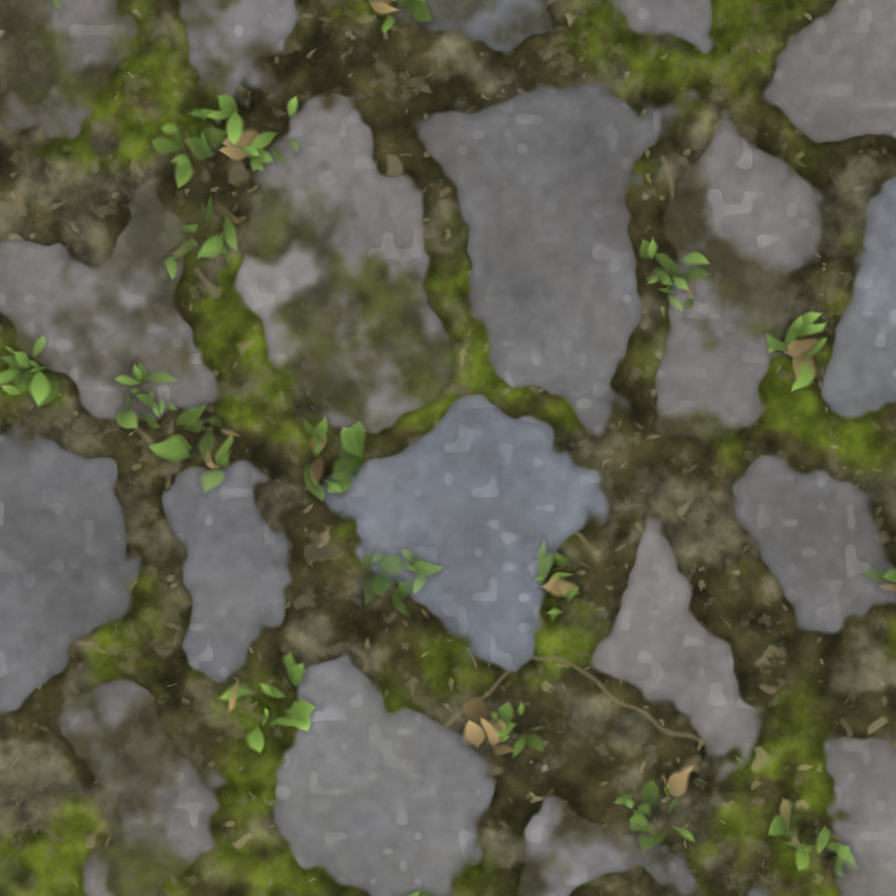
A WebGL 1 fragment shader for this texture:

```glsl
precision highp float;
uniform vec2 u_resolution;

#define STONES 4.2        // stone cells across the canvas
#define STONE_WARP 0.6    // raggedness of stone outlines
#define PLANTS 7.5        // plant cells across the canvas
#define PLANT_CHANCE 0.55
#define LEAF_LENGTH 0.04
#define LITTER 24.0       // litter cells across the canvas
#define SOFTNESS 0.004    // edge blur
#define SOIL vec3(0.25, 0.235, 0.15)
#define MUD vec3(0.39, 0.375, 0.3)
#define MOSS vec3(0.33, 0.375, 0.13)
#define STRAW vec3(0.58, 0.54, 0.42)
#define LEAF vec3(0.46, 0.59, 0.28)

float hash(vec2 p) {
  vec3 q = fract(p.xyx * 0.1031);
  q += dot(q, q.yzx + 33.33);
  return fract((q.x + q.y) * q.z);
}

vec2 hash2(vec2 p) { return vec2(hash(p + 17.3), hash(p + 71.9)); }

float noise(vec2 p) {
  vec2 i = floor(p), f = fract(p);
  f = f * f * (3.0 - 2.0 * f);
  return mix(mix(hash(i), hash(i + vec2(1, 0)), f.x),
             mix(hash(i + vec2(0, 1)), hash(i + 1.0), f.x), f.y);
}

float fbm(vec2 p) {
  float sum = 0.0, amp = 0.533;
  for (int i = 0; i < 4; i++) {
    sum += amp * noise(p);
    p = mat2(1.6, 1.2, -1.2, 1.6) * p + 13.7;
    amp *= 0.5;
  }
  return sum;
}

mat2 turn(float a) { return mat2(cos(a), -sin(a), sin(a), cos(a)); }

float smin(float a, float b, float k) {
  float h = max(k - abs(a - b), 0.0) / k;
  return min(a, b) - h * h * k * 0.25;
}

vec2 stoneCenter(vec2 cell) { return cell + 0.04 + 0.92 * hash2(cell + 5.0); }

// Shrunken, rounded Voronoi cells: x = depth inside the stone, yz = cell id
vec3 stoneField(vec2 uv) {
  vec2 p = uv * STONES * vec2(1.0, 0.82) + 20.0;
  p += STONE_WARP * (vec2(fbm(uv * 9.0), fbm(uv * 9.0 + 31.0)) - 0.5);
  vec2 base = floor(p), id = base, nearest = vec2(9.0);
  for (int j = -1; j <= 1; j++)
    for (int i = -1; i <= 1; i++) {
      vec2 cell = base + vec2(i, j), r = stoneCenter(cell) - p;
      if (dot(r, r) < dot(nearest, nearest)) { nearest = r; id = cell; }
    }
  float edge = 1.0;
  for (int j = -2; j <= 2; j++)
    for (int i = -2; i <= 2; i++) {
      vec2 r = stoneCenter(base + vec2(i, j)) - p, across = r - nearest;
      if (dot(across, across) > 0.0001)
        edge = smin(edge, dot(0.5 * (r + nearest), normalize(across)), 0.1);
    }
  float inset = mix(0.07, 0.25, hash(id + 3.0));
  return vec3((edge - inset) / STONES, id);
}

vec3 groundColor(vec2 uv, float depth) {
  float grit = fbm(uv * 42.0);
  vec3 col = mix(SOIL, MUD, 0.85 * smoothstep(0.47, 0.68, fbm(uv * 20.0 + 40.0)));
  float moss = smoothstep(0.46, 0.62, fbm(uv * 7.0 + 8.0));
  col = mix(col, MOSS, moss * smoothstep(0.2, 0.65, fbm(uv * 26.0 + 3.0)));
  col *= 0.45 + 1.12 * grit;
  col = mix(col, MUD * 1.15, 0.5 * smoothstep(0.6, 0.78, fbm(uv * 55.0 + 21.0)));
  return col * mix(0.8, 1.0, smoothstep(0.0, 0.02, -depth));
}

vec3 stoneColor(vec2 uv, vec2 id, float depth) {
  vec3 col = mix(vec3(0.42, 0.435, 0.465), vec3(0.475, 0.455, 0.44), hash(id + 9.0));
  col *= 0.94 + 0.16 * hash(id + 27.0);
  col *= 0.76 + 0.3 * fbm(uv * 12.0) + 0.2 * fbm(uv * 70.0);
  col += 0.1 * smoothstep(0.7, 0.85, noise(uv * 60.0 + 9.0)) * noise(uv * 14.0);
  return col * mix(0.88, 1.02, smoothstep(0.0, 0.015, depth));
}

// Ragged scraps, one per cell: x = cover, y = shade
vec2 litter(vec2 uv, float scale) {
  vec2 p = uv * scale + 0.5 * (vec2(noise(uv * 50.0), noise(uv * 50.0 + 7.0)) - 0.5);
  vec2 cell = floor(p);
  float size = mix(0.08, 0.3, hash(cell + 6.0));
  vec2 q = turn(6.283 * hash(cell + 2.0)) * (fract(p) - 0.35 - 0.3 * hash2(cell));
  float d = length(q * vec2(1.0, mix(1.1, 2.6, hash(cell + 4.0)))) - size;
  d += 0.3 * (noise(p * 5.0) - 0.5);
  float cover = 1.0 - smoothstep(-0.15, 0.1, d);
  return vec2(cover * step(hash(cell + 12.0), 0.33), hash(cell + 8.0));
}

// Tufts of small leaves rooted in the gaps between stones
vec3 addPlants(vec3 col, vec2 uv) {
  vec2 base = floor(uv * PLANTS);
  vec2 wobble = 0.014 * (vec2(noise(uv * 45.0), noise(uv * 45.0 + 19.0)) - 0.5);
  for (int j = -1; j <= 1; j++)
    for (int i = -1; i <= 1; i++) {
      vec2 cell = base + vec2(i, j), root = (cell + 0.15 + 0.7 * hash2(cell + 44.0)) / PLANTS;
      if (hash(cell + 50.0) > PLANT_CHANCE || distance(uv, root) > 0.09) continue;
      if (stoneField(root).x > 0.005) continue;
      float fresh = hash(cell + 55.0);
      for (int k = 0; k < 14; k++) {
        vec2 key = cell * 7.0 + float(k) * 3.1 + 60.0;
        float len = LEAF_LENGTH * mix(0.35, 1.1, hash(key + 1.0));
        vec2 q = uv + wobble - root - 0.06 * (hash2(key + 2.0) - 0.5);
        q = turn(6.283 * hash(key)) * q;
        float t = clamp(q.x / len, 0.0, 1.0);
        float width = len * mix(0.6, 1.3, hash(key + 3.0)) * t * (1.0 - t);
        float d = max(abs(q.y) - width, abs(q.x - 0.5 * len) - 0.5 * len);
        float cover = 1.0 - smoothstep(-SOFTNESS, 0.5 * SOFTNESS, d);
        vec3 tint = mix(LEAF, vec3(0.6, 0.52, 0.36), step(0.86, hash(key + 4.0)));
        tint *= mix(0.65, 1.2, hash(key + 5.0)) * (0.75 + 0.45 * t);
        float shadow = 0.1 * (1.0 - smoothstep(0.0, 0.01, d));
        col = mix(col * (1.0 - shadow), tint, mix(0.6, 0.95, fresh) * cover);
      }
    }
  return col;
}

// A few bent stems, fading where they cross stone
vec3 addTwigs(vec3 col, vec2 uv, float open) {
  for (int k = 0; k < 5; k++) {
    vec2 key = vec2(float(k) * 5.3, 90.0);
    float len = mix(0.03, 0.12, hash(key + 2.0));
    vec2 q = turn(6.283 * hash(key + 1.0)) * (uv - hash2(key));
    q.y += 0.01 * sin(q.x * 26.0) + 0.012 * (noise(uv * 35.0) - 0.5);
    float d = length(vec2(max(abs(q.x) - len, 0.0), q.y)) - 0.002;
    col = mix(col, STRAW * 0.85, 0.65 * open * (1.0 - smoothstep(-0.002, 0.003, d)));
  }
  return col;
}

void main() {
  vec2 uv = gl_FragCoord.xy / u_resolution;
  vec3 stone = stoneField(uv);
  float bare = smoothstep(-SOFTNESS, SOFTNESS, stone.x);

  // Some stones lie half buried under mud and moss
  float buried = smoothstep(0.5, 0.75, hash(stone.yz + 14.0));
  float dirt = mix(0.1, 0.92, buried) * smoothstep(0.4, 0.58, fbm(uv * 12.0 + 70.0));
  vec3 ground = groundColor(uv, stone.x);
  vec3 rock = mix(stoneColor(uv, stone.yz, stone.x), mix(ground, MUD, 0.3), dirt);
  vec3 col = mix(ground, rock, bare);

  vec2 scraps = litter(uv, LITTER), crumbs = litter(uv + 3.7, LITTER * 1.9);
  float open = 1.0 - 0.95 * bare;
  col = mix(col, STRAW * mix(0.65, 1.1, scraps.y), 0.7 * open * scraps.x);
  col = mix(col, STRAW * mix(0.6, 1.1, crumbs.y), 0.55 * open * crumbs.x);

  col = addPlants(addTwigs(col, uv, open), uv);
  gl_FragColor = vec4(col, 1.0);
}
```
